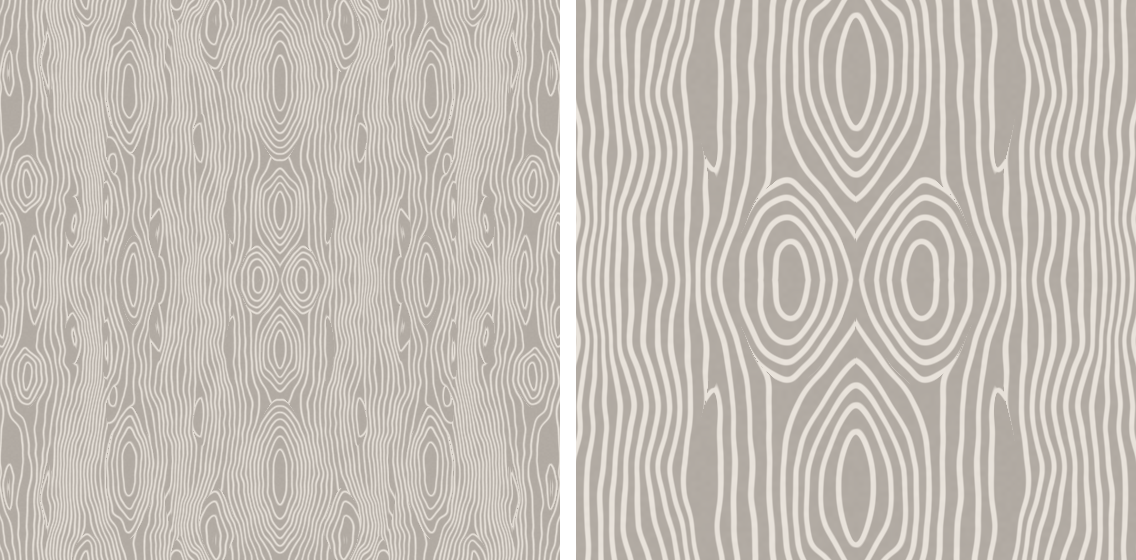
Left, the full canvas; right, a detail of the centre.
Write a WebGL 1 fragment shader that draws this pattern.

```glsl
precision highp float;

uniform vec2 u_resolution;

const float LINES = 95.0;        // grain lines across the canvas
const float LINE_WIDTH = 0.0032;
const vec3 GROUND = vec3(0.695, 0.668, 0.638);
const vec3 INK = vec3(0.910, 0.887, 0.857);

float hash(vec2 p) {
  p = fract(p * vec2(0.1031, 0.1137));
  p += dot(p, p.yx + 33.33);
  return fract((p.x + p.y) * p.x * 7.31);
}

float noise(vec2 p) {
  vec2 i = floor(p);
  vec2 f = fract(p);
  f = f * f * (3.0 - 2.0 * f);
  float low = mix(hash(i), hash(i + vec2(1.0, 0.0)), f.x);
  float high = mix(hash(i + vec2(0.0, 1.0)), hash(i + vec2(1.0, 1.0)), f.x);
  return mix(low, high, f.y);
}

// Sideways drift of the grain, from broad sweeps to small waves
float bend(vec2 p) {
  float broad = noise(p * vec2(5.0, 4.0) + 7.0) - 0.5;
  float narrow = noise(p * vec2(14.0, 6.0) + 21.0) - 0.5;
  float fine = noise(p * vec2(30.0, 10.0) + 43.0) - 0.5;
  return p.x + 0.035 * broad + 0.036 * narrow + 0.014 * fine;
}

// Opens the grain around a pointed knot and fills it with rings
float addKnot(float grain, vec2 p, vec2 center, vec2 size) {
  vec2 d = (p - center) / size;
  float r = length(vec2(d.x, 0.15)) + d.y * d.y;
  float pull = exp(-0.45 * max(r - 1.0, 0.0)) / max(r, 1.0);
  float edge = floor(bend(center) * LINES + 0.5) / LINES;
  return mix(grain, edge, pull) + 1.3 * size.x * max(1.0 - r, 0.0);
}

float grainField(vec2 uv) {
  // One quadrant, mirrored both ways, with a hand-drawn wobble
  vec2 p = abs(uv - 0.5);
  float wobble = noise(p * vec2(36.0, 26.0)) - 0.5;
  float tremor = noise(p * vec2(60.0, 55.0) + 11.0) - 0.5;
  p += vec2(0.008 * wobble + 0.003 * tremor, 0.012 * wobble) * smoothstep(0.0, 0.03, p.x);
  float grain = bend(p);

  // Long thin fingers and small eyes in opposite zigzags
  for (int i = 0; i < 4; i++) {
    float k = float(i);
    float zigzag = cos(k * 3.14159);
    vec2 finger = vec2(0.085 + 0.11 * k, 0.255 - 0.135 * zigzag);
    vec2 eye = vec2(0.139 + 0.077 * k, 0.165 + 0.075 * zigzag + 0.03 * (hash(vec2(k, 5.0)) - 0.5));
    grain = addKnot(grain, p, finger, vec2(0.010, 0.075));
    grain = addKnot(grain, p, eye, vec2(0.016, 0.055));
  }
  // Knots cut by the top and side edges
  for (int i = 0; i < 2; i++) {
    float k = float(i);
    grain = addKnot(grain, p, vec2(0.174 + 0.172 * k, 0.5), vec2(0.024, 0.050));
    grain = addKnot(grain, p, vec2(0.497 - 0.012 * k, 0.085 + 0.285 * k), vec2(0.014, 0.050));
  }
  // Large knots
  grain = addKnot(grain, p, vec2(0.268, 0.344), vec2(0.045, 0.125));
  grain = addKnot(grain, p, vec2(0.113, 0.441), vec2(0.032, 0.075));
  grain = addKnot(grain, p, vec2(0.452, 0.171), vec2(0.032, 0.065));
  grain = addKnot(grain, p, vec2(0.260, 0.0), vec2(0.026, 0.090));
  grain = addKnot(grain, p, vec2(0.435, 0.0), vec2(0.021, 0.095));
  // Nested spindles and crescents on the central axis
  grain = addKnot(grain, p, vec2(0.0, 0.350), vec2(0.060, 0.155));
  grain = addKnot(grain, p, vec2(0.040, 0.0), vec2(0.036, 0.075));
  grain = addKnot(grain, p, vec2(0.0, 0.124), vec2(0.032, 0.072));
  return grain * LINES;
}

// Coverage of strokes along the level lines, thinner where they crowd
float strokes(vec2 uv, float width, float blur) {
  float e = 0.0005;
  float f = grainField(uv);
  vec2 slope = vec2(grainField(uv + vec2(e, 0.0)), grainField(uv + vec2(0.0, e))) - f;
  float steepness = max(length(slope) / e, 14.0);
  float distanceToLine = abs(fract(f) - 0.5) / steepness;
  float fitted = min(width, 0.5 / steepness);
  return 1.0 - smoothstep(-blur, blur, distanceToLine - 0.5 * fitted);
}

void main() {
  float unit = min(u_resolution.x, u_resolution.y);
  vec2 uv = (gl_FragCoord.xy - 0.5 * u_resolution) / unit + 0.5;

  // Hand-drawn change of stroke width
  float width = LINE_WIDTH * (0.85 + 0.3 * noise(abs(uv - 0.5) * 45.0));
  float ink = strokes(uv, width, 1.1 / unit);

  // Faint paper tooth
  float tooth = 0.014 * (noise(uv * 330.0) - 0.5);
  gl_FragColor = vec4(mix(GROUND, INK, ink) + tooth, 1.0);
}
```
